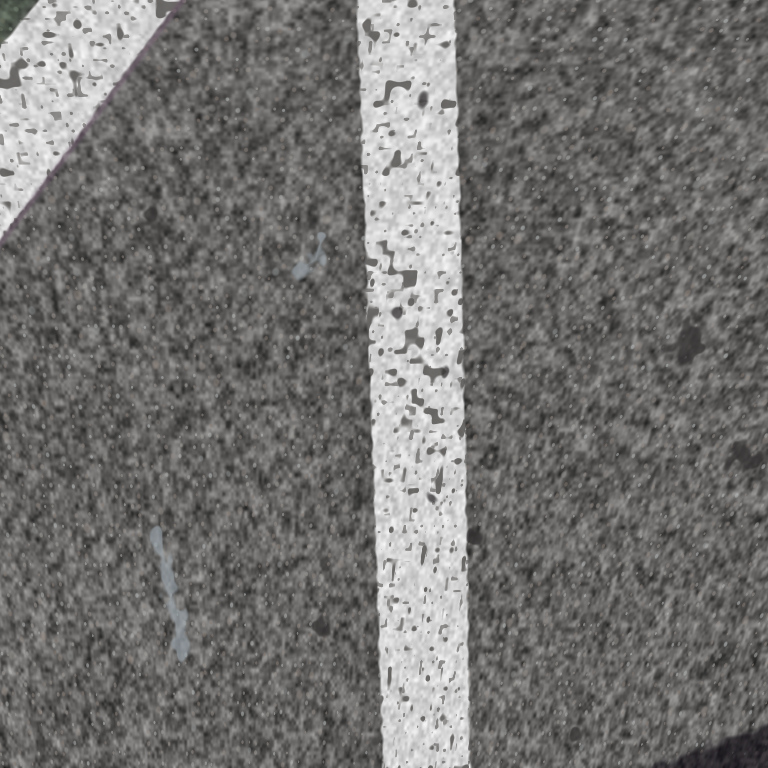
A Shadertoy shader for this texture:

```glsl
// Draws worn white road stripes on grainy grey asphalt with chips, stains and scuffs.

float hash(vec2 p) {
    vec3 q = fract(vec3(p.xyx) * 0.1031);
    q += dot(q, q.yzx + 33.33);
    return fract((q.x + q.y) * q.z);
}

float noise(vec2 p) {
    vec2 cell = floor(p), f = fract(p);
    f = f * f * (3.0 - 2.0 * f);
    float low = mix(hash(cell), hash(cell + vec2(1, 0)), f.x);
    float high = mix(hash(cell + vec2(0, 1)), hash(cell + vec2(1, 1)), f.x);
    return mix(low, high, f.y);
}

// Sheared coordinates give the grain its slanted, upright streaks.
vec2 slant(vec2 p, float lean) {
    return vec2(p.x + lean * p.y, p.y * 0.62) + 3.0;
}

// One jittered pebble per cell: x = coverage, y = random tint.
vec2 pebbles(vec2 p, float scale, float density) {
    vec2 q = p * scale, cell = floor(q);
    vec2 jitter = vec2(hash(cell + 17.0), hash(cell + 53.0));
    float radius = mix(0.18, 0.36, hash(cell + 91.0));
    float d = length(fract(q) - mix(vec2(0.35), vec2(0.65), jitter));
    float present = step(hash(cell + 7.0), density);
    return vec2(present * (1.0 - smoothstep(radius * 0.4, radius, d)), hash(cell + 131.0));
}

float segmentDistance(vec2 p, vec2 a, vec2 b) {
    vec2 pa = p - a, ba = b - a;
    return length(pa - ba * clamp(dot(pa, ba) / dot(ba, ba), 0.0, 1.0));
}

// Ragged blot whose outline is broken up by the grain.
float blot(float d, float radius, float grain) {
    return 1.0 - smoothstep(0.35 * radius, radius, d + (grain - 0.5) * radius * 1.5);
}

// Soft coverage of the region where d is negative.
float fill(float d, float softness) {
    return 1.0 - smoothstep(-softness, softness, d);
}

vec3 asphalt(vec2 p, vec2 g) {
    float coarse = noise(g * 105.0), medium = noise(g * 190.0 + 40.0);
    float fine = noise(g * 330.0 + 80.0), broad = noise(p * 9.0);
    float tone = 0.383 + 0.17 * (coarse - 0.5) + 0.24 * (medium - 0.5)
               + 0.16 * (fine - 0.5) + 0.035 * (broad - 0.5);
    vec3 col = tone * vec3(1.01, 1.0, 0.985);

    // Pale and tinted stones of two sizes
    vec2 small = pebbles(g, 125.0, 0.30);
    vec2 large = pebbles(g + 5.3, 68.0, 0.13);
    vec3 warm = vec3(0.60, 0.54, 0.50), cool = vec3(0.60, 0.62, 0.62);
    col = mix(col, mix(warm, cool, small.y) * (0.85 + 0.35 * small.y), 0.55 * small.x);
    col = mix(col, mix(warm, cool, large.y), 0.45 * large.x);
    return col;
}

vec3 paint(vec2 p, vec2 g) {
    float mottle = noise(g * 170.0 + 11.0), fine = noise(g * 310.0 + 29.0);
    float tone = 0.83 + 0.14 * (mottle - 0.5) + 0.15 * (fine - 0.5);

    // Chips cluster in worn patches, more of them toward the top
    float wear = 0.12 * noise(p * 14.0) + 0.05 * p.y;
    float chip = smoothstep(0.84, 0.97, noise(g * 125.0 + 61.0) + wear);
    float pit = smoothstep(0.86, 0.98, noise(g * 210.0 + 73.0) + wear * 0.8);
    return mix(vec3(tone), vec3(0.34, 0.33, 0.32), max(0.85 * chip, 0.6 * pit));
}

void mainImage(out vec4 fragColor, in vec2 fragCoord) {
    vec2 p = fragCoord / iResolution.xy;
    vec2 g = slant(p, mix(0.12, -0.3, p.x));
    float soft = max(0.0022, 0.8 / iResolution.y);
    float grain = noise(g * 130.0 + 19.0);
    float rough = (grain - 0.5) * 0.004;

    // Upright stripe, widening toward the bottom
    float leftEdge = 0.499 - 0.034 * p.y;
    float rightEdge = 0.612 - 0.012 * p.y - 0.008 * p.y * p.y;
    float upright = max(leftEdge - p.x, p.x - rightEdge);

    // Diagonal stripe across the upper left corner
    float lowerSide = dot(p - vec2(0.0, 0.6875), vec2(0.8, -0.6));
    float upperSide = dot(p - vec2(0.0, 0.9375), vec2(-0.78, 0.625));
    float diagonal = max(lowerSide, upperSide);

    vec3 col = asphalt(p, g);
    col *= 1.0 - 0.13 * exp(-max(upright, 0.0) * 70.0);
    col = mix(col, col * vec3(0.70, 0.78, 0.70), fill(-upperSide, 0.01));
    float fringe = exp(-pow((lowerSide - 0.003) / 0.004, 2.0));
    float painted = max(fill(upright + rough, soft), fill(diagonal + rough, soft));
    col = mix(col, paint(p, g), painted);
    col = mix(col, vec3(0.43, 0.34, 0.42), 0.5 * fringe);

    // Dark seam in the lower right corner
    float seam = dot(p - vec2(0.84, 0.0), vec2(-0.33, 0.94));
    col = mix(col, col * 0.42 + vec3(0.012, 0.0, 0.02), fill(seam + rough * 3.0, 0.006));

    // Tar spots: centre and radius
    vec3 spots[10] = vec3[10](
        vec3(0.202, 0.722, 0.014), vec3(0.895, 0.553, 0.030), vec3(0.967, 0.401, 0.022),
        vec3(0.618, 0.300, 0.010), vec3(0.417, 0.182, 0.012), vec3(0.515, 0.592, 0.010),
        vec3(0.551, 0.868, 0.010), vec3(0.582, 0.518, 0.008), vec3(0.562, 0.353, 0.008),
        vec3(0.749, 0.046, 0.009));
    for (int i = 0; i < 10; i++) {
        float stain = blot(length(p - spots[i].xy), spots[i].z, grain);
        col = mix(col, vec3(0.20, 0.19, 0.19), 0.75 * stain);
    }

    // Pale bluish scuffs
    float scuff = blot(segmentDistance(p, vec2(0.206, 0.305), vec2(0.220, 0.232)), 0.009, grain);
    scuff = max(scuff, blot(segmentDistance(p, vec2(0.220, 0.232), vec2(0.239, 0.150)), 0.013, grain));
    scuff = max(scuff, blot(segmentDistance(p, vec2(0.388, 0.648), vec2(0.411, 0.662)), 0.010, grain));
    scuff = max(scuff, blot(segmentDistance(p, vec2(0.411, 0.662), vec2(0.420, 0.692)), 0.006, grain));
    col = mix(col, vec3(0.60, 0.64, 0.67), 0.65 * scuff);

    fragColor = vec4(clamp(col, 0.0, 1.0), 1.0);
}
```
